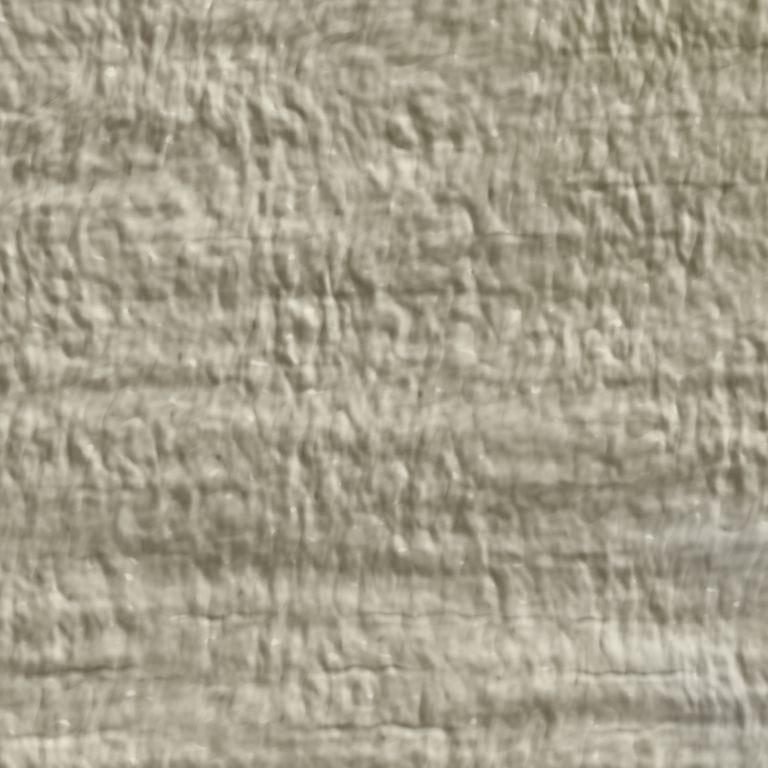
Write a Shadertoy shader that draws this texture.

```glsl
// Coarse woven grey-beige cloth: slanted strands and lumps crossed by uneven horizontal ribs.

vec2 hashGradient(vec2 cell) {
    vec3 h = fract(cell.xyx * vec3(0.1031, 0.1030, 0.0973));
    h += dot(h, h.yzx + 33.33);
    float angle = 6.2832 * fract((h.x + h.y) * h.z);
    return vec2(cos(angle), sin(angle));
}

// Gradient noise, centred on zero
float noise(vec2 p) {
    vec2 i = floor(p), f = fract(p);
    vec2 u = f * f * f * (f * (f * 6.0 - 15.0) + 10.0);
    vec2 e = vec2(0.0, 1.0);
    float a = dot(hashGradient(i), f);
    float b = dot(hashGradient(i + e.yx), f - e.yx);
    float c = dot(hashGradient(i + e.xy), f - e.xy);
    float d = dot(hashGradient(i + e.yy), f - e.yy);
    return mix(mix(a, b, u.x), mix(c, d, u.x), u.y);
}

// Height of the yarn: strands, lumps, puffs with sharp valleys, fine fibres
float yarnHeight(vec2 p) {
    vec2 q = p;
    q.x += 0.05 * noise(p * vec2(2.5, 5.0) + 7.0) - 0.12 * p.y;
    q += 0.005 * vec2(noise(p * 23.0 + 3.0), noise(p * 21.0 + 41.0));
    float strands = noise(q * vec2(37.0, 14.0));
    float lumps = noise(q * vec2(41.0, 31.0) + 19.0);
    float puffs = abs(noise(q * vec2(29.0, 18.0) + 71.0)) - 0.2;
    float fibres = noise(q * vec2(82.0, 62.0) + 53.0);
    return 0.60 * strands + 0.52 * lumps + 0.75 * puffs + 0.24 * fibres;
}

// Broad light and dark ribs that drift slowly along the cloth
float ribs(vec2 p) {
    float y = p.y + 0.008 * noise(p * vec2(7.0, 4.0));
    return 0.12 * noise(vec2(p.x * 1.3, y * 10.0) + 11.0)
         + 0.17 * noise(vec2(p.x * 1.8, y * 25.0) + 29.0)
         + 0.08 * noise(vec2(p.x * 5.0, y * 50.0) + 61.0);
}

// Thin broken creases: a dark line with a lit lip beneath it
float creases(vec2 p, float smoothPart) {
    float y = p.y + 0.007 * noise(p * vec2(11.0, 3.0)) + 0.007 * noise(p * vec2(38.0, 9.0));
    float row = y / 0.081 + 0.35 * noise(vec2(p.x * 0.8, y * 6.0) + 5.0);
    float id = floor(row);
    float offset = (fract(row) - 0.5) * 0.081;
    float present = smoothstep(-0.15, 0.3, noise(vec2(p.x * 5.5, id * 3.7 + 0.4)));
    present *= 0.75 + 0.9 * noise(p * vec2(32.0, 8.0) + 13.0);
    float dark = exp(-pow(offset / 0.0035, 2.0));
    float lip = exp(-pow((offset + 0.010) / 0.005, 2.0));
    return present * (0.13 * lip - 0.13 * dark) * mix(0.6, 1.0, smoothPart);
}

void mainImage(out vec4 fragColor, in vec2 fragCoord) {
    vec2 p = fragCoord / iResolution.y;

    // The lower part is flatter, with stronger ribs
    float smoothPart = 1.0 - smoothstep(0.30, 0.42, p.y + 0.06 * noise(p * 4.0));

    // Relief lit from the upper right
    float height = yarnHeight(p);
    float slope = height - yarnHeight(p + vec2(0.0042, 0.0050));
    float strength = mix(1.0, 0.76, smoothPart) * (1.0 + 0.6 * noise(p * 8.0 + 80.0));
    float tone = strength * (0.56 * slope + 0.09 * height);

    tone += ribs(p) * mix(0.85, 1.25, smoothPart);
    tone += creases(p, smoothPart);
    tone += 0.02 * noise(p * vec2(140.0, 115.0));

    // Small glints on the raised yarn and dark pits between strands
    float glint = smoothstep(0.32, 0.55, noise(p * vec2(38.0, 58.0) + 97.0));
    float pit = smoothstep(0.32, 0.6, noise(p * vec2(62.0, 38.0) + 143.0));
    tone += 0.15 * glint * smoothstep(0.0, 0.2, slope);
    tone -= 0.11 * pit * smoothstep(0.0, 0.2, -slope);

    // Soft limit keeps the extremes inside the cloth's range
    tone = 0.30 * tanh(tone / 0.30);
    vec3 color = vec3(0.644, 0.620, 0.546) + tone * vec3(1.0, 1.03, 1.06);

    // Olive at the upper right, cooler grey at the lower right
    float olive = smoothstep(0.3, 1.0, p.x) * smoothstep(0.35, 0.8, p.y);
    float cool = smoothstep(0.6, 1.0, p.x) * smoothPart;
    float stain = 0.5 + noise(p * vec2(5.0, 9.0) + 33.0);
    color += olive * stain * vec3(-0.010, -0.006, -0.028);
    color += cool * stain * vec3(0.0, 0.012, 0.036);

    fragColor = vec4(clamp(color, 0.0, 1.0), 1.0);
}
```
